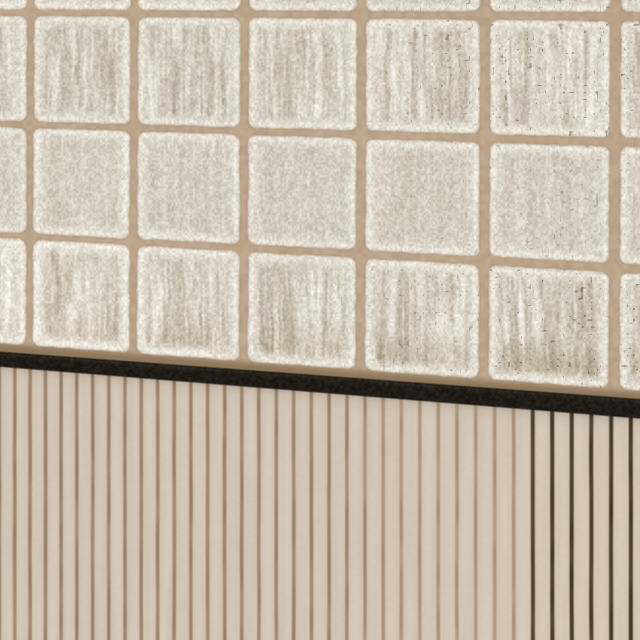
A WebGL 1 fragment shader for this texture:

```glsl
precision highp float;
// A wall of ribbed glass blocks in tan grout, above a dark sloping rail and
// a screen of vertical slats. Quadratic spacing gives the perspective; rounded
// boxes shape the blocks and hashed value noise supplies ribs, grain and specks.
uniform vec2 u_resolution;

float hash(vec2 p) {
  vec3 q = fract(vec3(p.xyx) * 0.1031);
  q += dot(q, q.yzx + 33.33);
  return fract((q.x + q.y) * q.z);
}

float noise(vec2 p) {
  vec2 i = floor(p);
  vec2 f = fract(p);
  f = f * f * (3.0 - 2.0 * f);
  float low = mix(hash(i), hash(i + vec2(1.0, 0.0)), f.x);
  float high = mix(hash(i + vec2(0.0, 1.0)), hash(i + vec2(1.0, 1.0)), f.x);
  return mix(low, high, f.y);
}

// Index n at which start + step * n + growth * n * n reaches x.
float spacingIndex(float x, float start, float step0, float growth) {
  float root = sqrt(max(step0 * step0 + 4.0 * growth * (x - start), 0.0));
  return (root - step0) / (2.0 * growth);
}

float roundedBox(vec2 p, vec2 halfSize, float radius) {
  vec2 d = abs(p) - halfSize + radius;
  return length(max(d, 0.0)) + min(max(d.x, d.y), 0.0) - radius;
}

float cover(float dist, float soft) {
  return 1.0 - smoothstep(-soft, soft, dist);
}

// Glass surface: local is -0.5..0.5 across the block, inset the depth from its edge.
vec3 glassColor(vec2 s, vec2 cell, vec2 local, float inset) {
  float seed = hash(cell + 17.0);
  float middleRow = 1.0 - smoothstep(0.3, 0.7, abs(cell.y - 1.0));
  float core = smoothstep(0.010, 0.023, inset);
  float rimLight = exp(-pow((inset - 0.006) / 0.004, 2.0));

  // Long wavy ribs with two widths.
  float wave = 0.003 * noise(s * vec2(20.0, 35.0));
  float ribs = noise(vec2((s.x + wave) * 120.0, s.y * 9.0 + seed * 40.0)) - 0.5;
  float fineRibs = noise(vec2((s.x + wave) * 260.0, s.y * 18.0)) - 0.5;
  float grain = noise(s * vec2(330.0, 290.0)) - 0.5;
  float ripple = noise(s * vec2(170.0, 140.0) + 9.0) - 0.5;

  vec3 color = mix(vec3(0.865, 0.843, 0.795), vec3(0.835, 0.805, 0.75), core);
  color += vec3(0.045, 0.047, 0.05) * rimLight;
  float ribPower = core * mix(0.17, 0.06, middleRow);
  color += (ribs + 0.75 * fineRibs) * ribPower * vec3(0.9, 1.0, 1.1);
  color += (grain * 0.12 + ripple * 0.06) * vec3(0.95, 1.0, 1.05);
  color += (seed - 0.5) * 0.02;

  // Warm reflection low in the bottom row, brighter toward the left.
  float bottomRow = smoothstep(1.5, 2.0, cell.y);
  float warm = bottomRow * core * smoothstep(0.05, 0.32, local.y);
  color -= warm * vec3(0.05, 0.065, 0.08) * (0.4 + s.x);
  color += bottomRow * (1.0 - smoothstep(0.0, 0.35, s.x)) * 0.025;

  // Thin shadow around the edge and scattered dark pits.
  float edge = 1.0 - smoothstep(0.0, 0.004, inset);
  color -= edge * (0.06 + 0.12 * ripple) * vec3(0.8, 1.0, 1.2);
  float pits = smoothstep(0.85, 0.96, noise(s * vec2(210.0, 180.0) + 71.0));
  float pitZone = smoothstep(0.35, 0.9, s.x) * (1.0 - 0.5 * middleRow);
  return color - pits * pitZone * vec3(0.22, 0.23, 0.24);
}

vec3 blockWall(vec2 s, float px) {
  float column = spacingIndex(s.x + 0.004 * (s.y - 0.3), 0.0469, 0.1569, 0.00517);
  float rowPitch = 0.1738 + 0.0234 * s.x;
  float row = (s.y - 0.0195 - 0.0065 * s.x) / rowPitch;
  vec2 cell = floor(vec2(column, row));
  vec2 local = fract(vec2(column, row)) - 0.5;
  vec2 size = vec2(0.1569 + 0.01034 * (cell.x + 0.5), rowPitch);
  vec2 joint = mix(vec2(0.0053, 0.0046), vec2(0.0088, 0.0074), s.x);
  float wobble = 0.0018 * (noise(s * 75.0) - 0.5);
  float dist = roundedBox(local * size, 0.5 * size - joint, 0.012) + wobble;

  vec3 grout = vec3(0.735, 0.645, 0.54) + 0.06 * (noise(s * 130.0) - 0.5);
  grout -= 0.035 * smoothstep(0.004, 0.0, abs(dist));
  float sill = smoothstep(2.93, 3.02, row);
  grout = mix(grout, vec3(0.56, 0.47, 0.36), sill);
  float glass = cover(dist, 0.0012 + px) * (1.0 - step(3.0, row));
  return mix(grout, glassColor(s, cell, local, -dist), glass);
}

vec3 slatScreen(vec2 s, float railBottom, float px) {
  float n = spacingIndex(s.x, 0.0469, 0.0241, 0.0001033);
  float nearest = floor(n + 0.5);
  float pitch = 0.0241 + 0.0002066 * nearest;
  float offset = (n - nearest) * pitch + 0.0006 * (noise(vec2(nearest, s.y * 14.0)) - 0.5);
  float dark = smoothstep(28.3, 29.2, nearest);
  float pale = smoothstep(17.0, 23.0, nearest) * (1.0 - dark);

  float streak = noise(vec2(s.x * 160.0, s.y * 6.0)) - 0.5;
  vec3 color = vec3(0.84, 0.782, 0.718) + 0.025 * streak;
  color += 0.012 * (noise(s * 230.0) - 0.5);
  color -= 0.07 * exp(-abs(offset) / 0.0045);
  vec3 gap = mix(vec3(0.61, 0.52, 0.415), vec3(0.68, 0.59, 0.485), pale);
  gap = mix(gap, vec3(0.29, 0.24, 0.17), dark);
  gap += 0.06 * (noise(vec2(nearest * 3.0, s.y * 30.0)) - 0.5);
  float halfGap = mix(0.0026, 0.0031, dark);
  color = mix(color, gap, cover(abs(offset) - halfGap, 0.0011 + px));
  return color * (1.0 - 0.13 * exp(-max(s.y - railBottom, 0.0) / 0.008));
}

void main() {
  vec2 s = gl_FragCoord.xy / u_resolution;
  s.y = 1.0 - s.y; // measured downward from the top
  float px = 0.6 / min(u_resolution.x, u_resolution.y);
  float railTop = 0.5495 + 0.074 * s.x;
  float railBottom = 0.573 + 0.081 * s.x;

  vec3 color = blockWall(s, px);
  vec3 rail = vec3(0.125, 0.108, 0.085) + 0.06 * (noise(s * 240.0) - 0.5);
  rail += 0.05 * exp(-abs(s.y - railTop - 0.004) / 0.002);
  color = mix(color, rail, smoothstep(-0.001 - px, 0.001 + px, s.y - railTop));
  vec3 slats = slatScreen(s, railBottom, px);
  color = mix(color, slats, smoothstep(-0.001 - px, 0.001 + px, s.y - railBottom));
  gl_FragColor = vec4(clamp(color, 0.0, 1.0), 1.0);
}
```
